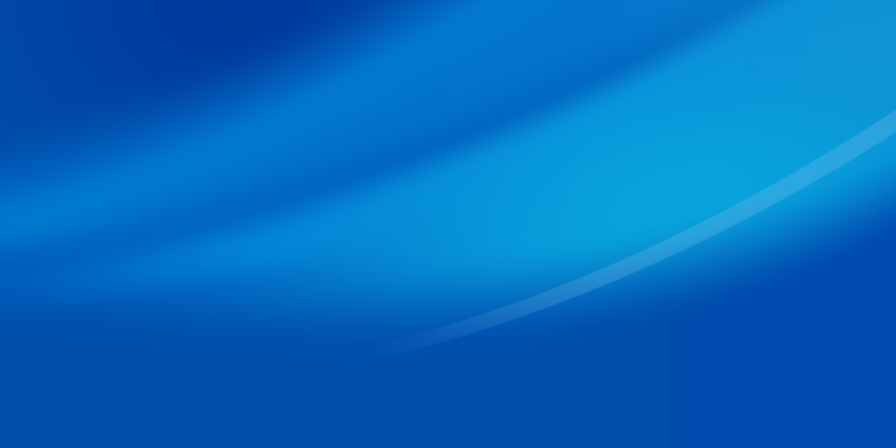
Give the GLSL for this background, as a Shadertoy shader.

```glsl
// Soft blue backdrop: a wide band of light sweeps up to the right between two dark corners.
// Each fold follows a polynomial curve in x; signed heights above the curves drive soft
// masks and glows, and a thin translucent ribbon is laid along the lower side.

// Height of the parabola a + b x + c x^2.
float curve(float x, float a, float b, float c) {
    return a + x * (b + c * x);
}

// Bell-shaped falloff of the given width.
float bell(float d, float width) {
    d /= width;
    return exp(-d * d);
}

void mainImage(out vec4 fragColor, in vec2 fragCoord) {
    vec2 uv = fragCoord / iResolution.xy;
    float x = uv.x, y = uv.y;

    // Signed heights above each fold
    float crest = y - curve(x, 0.505, 0.55, 0.60);
    float crease = y - curve(x, 0.40, 0.33, 0.46);
    float lowerCrease = y - curve(x, 0.27, 0.25, 0.25);
    float underside = y - (0.38 - 0.20 * x + 0.39 * x * x * x);
    float ribbon = y - curve(x, 0.132, -0.096, 0.694);

    // Deep blue ground, darkest near the upper left
    vec3 ground = vec3(0.0, 0.302, 0.675);
    vec3 color = mix(ground, vec3(0.0, 0.225, 0.615),
                     bell(length((uv - vec2(0.27, 1.0)) * vec2(1.0, 0.65)), 0.24));

    // Upper sheet with a lit crest and a shaded lower rim
    vec3 sheet = mix(vec3(0.0, 0.435, 0.79), vec3(0.02, 0.465, 0.80), x);
    sheet += vec3(0.0, 0.04, 0.03) * bell(crest + 0.01, 0.07) * (1.0 - 0.6 * x);
    sheet -= vec3(0.01, 0.045, 0.035) * bell(crease, 0.06);

    // Lower sheet brightens just under the crease
    vec3 lower = mix(vec3(0.0, 0.45, 0.80), vec3(0.03, 0.555, 0.85),
                     smoothstep(0.0, 0.75, x));
    lower += vec3(0.0, 0.04, 0.03) * bell(crease + 0.085, 0.06) * (1.0 - x);
    lower -= vec3(0.0, 0.018, 0.012) * bell(lowerCrease, 0.035) * (1.0 - x);
    sheet = mix(sheet, lower, smoothstep(0.015, -0.085, crease));

    // Cyan glow stretched along the band
    vec2 offset = uv - vec2(0.76, 0.56);
    float along = dot(offset, vec2(0.87, 0.49));
    float across = dot(offset, vec2(-0.63, 0.78));
    float glow = bell(along, 0.33) * bell(across, 0.20);
    sheet = mix(sheet, vec3(0.03, 0.65, 0.865),
                0.9 * glow * smoothstep(0.03, -0.14, crease));
    sheet = mix(sheet, vec3(0.07, 0.58, 0.83),
                0.7 * bell(length(uv - vec2(1.02, 0.92)), 0.20));

    // Blend the sheets into the ground along both sides
    color = mix(color, sheet, smoothstep(0.22, -0.02, crest));
    float softness = mix(0.14, 0.12, x);
    vec3 floorColor = mix(ground, vec3(0.0, 0.285, 0.685), smoothstep(0.6, 1.0, x));
    color = mix(floorColor, color, smoothstep(-softness, softness, underside));

    // Translucent ribbon, widening and brightening to the right
    float halfWidth = mix(0.008, 0.025, x);
    float edge = 1.2 / iResolution.y;
    float ribbonMask = smoothstep(halfWidth + edge, halfWidth - edge, abs(ribbon));
    color = mix(color, vec3(0.58, 0.78, 0.92),
                0.24 * ribbonMask * smoothstep(0.36, 0.72, x));

    fragColor = vec4(color, 1.0);
}
```
